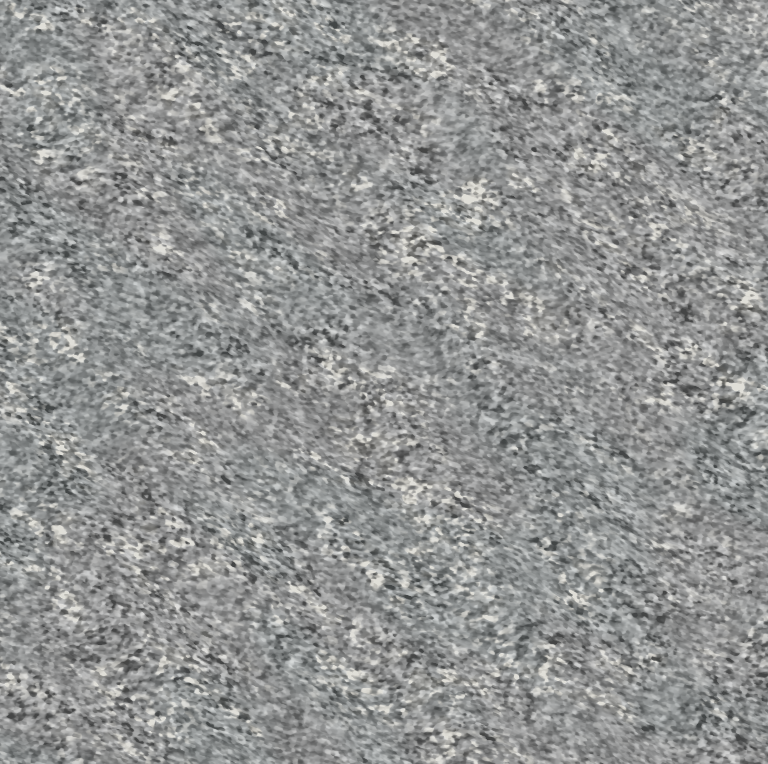
A Shadertoy shader for this texture:

```glsl
// Grey quartzite slab: fine slanted mineral grains with pale and dark flecks in diagonal drifts.

const float BASE_TONE      = 0.576;  // mean brightness of the stone
const float GRAIN_SLANT    = 0.30;   // fall of the grains to the right, radians
const float DRIFT_SLANT    = 0.62;   // fall of the broad drifts, radians
const float FINE_CONTRAST  = 0.24;
const float GRAIN_CONTRAST = 0.21;
const float CLUMP_CONTRAST = 0.09;
const float DRIFT_CONTRAST = 0.05;
const float PALE_STRENGTH  = 0.17;
const float DARK_STRENGTH  = 0.13;

// Cells per canvas height, along and across the slant
const vec2 FINE_CELLS  = vec2(190.0, 285.0);
const vec2 GRAIN_CELLS = vec2(112.0, 200.0);
const vec2 CLUMP_CELLS = vec2(50.0, 88.0);
const vec2 FLECK_CELLS = vec2(82.0, 135.0);
const vec2 PATCH_CELLS = vec2(20.0, 40.0);
const vec2 DRIFT_CELLS = vec2(6.0, 14.0);

const vec3 COOL_TINT = vec3(-0.011, 0.003, 0.004);
const vec3 WARM_TINT = vec3(0.010, 0.004, -0.022);

vec3 hash3(vec2 cell) {
    vec3 q = fract(cell.xyx * vec3(0.1031, 0.1030, 0.0973));
    q += dot(q, q.yxz + 33.33);
    return fract((q.xxy + q.yzz) * q.zyx);
}

// Cellular noise: each jittered cell has a random tone, blended at its borders
float mosaic(vec2 p, float sharpness) {
    vec2 cell = floor(p);
    vec2 local = p - cell;
    float toneSum = 0.0;
    float weightSum = 0.0;
    for (int y = -1; y <= 1; y++) {
        for (int x = -1; x <= 1; x++) {
            vec2 offset = vec2(float(x), float(y));
            vec3 rnd = hash3(cell + offset);
            vec2 toSeed = offset + 0.1 + 0.8 * rnd.xy - local;
            float weight = exp(-sharpness * dot(toSeed, toSeed));
            toneSum += weight * rnd.z;
            weightSum += weight;
        }
    }
    return toneSum / weightSum;
}

// Axes along and across a line that falls to the right
vec2 slanted(vec2 p, float angle) {
    float c = cos(angle);
    float s = sin(angle);
    return vec2(c * p.x - s * p.y, s * p.x + c * p.y);
}

// Layered sines that bend the layers gently
vec2 bend(vec2 p) {
    vec2 wave = sin(p.yx * vec2(17.0, 13.0) + vec2(0.7, 2.1));
    wave += 0.5 * sin(p.yx * vec2(41.0, 37.0) + p * 23.0);
    return p + 0.006 * wave;
}

void mainImage(out vec4 fragColor, in vec2 fragCoord) {
    vec2 uv = bend(fragCoord / iResolution.y);
    vec2 grainPos = slanted(uv, GRAIN_SLANT) + 3.0;
    vec2 driftPos = slanted(uv, DRIFT_SLANT) + 5.0;

    // Broad drifts and the smaller patches within them
    float drift = mosaic(driftPos * DRIFT_CELLS, 3.0);
    float patchTone = mosaic(driftPos * PATCH_CELLS + 19.0, 4.0);
    float zone = 0.35 * drift + 0.65 * patchTone;
    float paleZone = smoothstep(0.40, 0.78, zone);
    float darkZone = smoothstep(0.42, 0.75, mosaic(driftPos * PATCH_CELLS * 0.8 + 71.0, 4.0));

    // Crystal grains at three sizes
    float fine = mosaic(grainPos * FINE_CELLS, 5.0) - 0.5;
    float grain = mosaic(grainPos * GRAIN_CELLS + 37.0, 5.0) - 0.5;
    float clump = mosaic(grainPos * CLUMP_CELLS + 53.0, 4.0) - 0.5;
    float grains = FINE_CONTRAST * fine + GRAIN_CONTRAST * grain + CLUMP_CONTRAST * clump;
    float tone = BASE_TONE + grains * mix(0.95, 1.25, max(paleZone, darkZone));
    tone += DRIFT_CONTRAST * (zone - 0.5);

    // Pale and dark flecks, ragged by the finer grains
    float ragged = 0.5 * (fine + grain);
    float pale = smoothstep(0.58, 1.02, mosaic(grainPos * FLECK_CELLS + 11.0, 6.0) + ragged);
    float dark = smoothstep(0.58, 1.00, mosaic(grainPos * FLECK_CELLS * 1.15 + 97.0, 6.0) - ragged);
    pale *= mix(0.12, 1.0, paleZone);
    dark *= mix(0.3, 1.0, darkZone);
    tone += PALE_STRENGTH * pale - DARK_STRENGTH * dark * (1.0 - pale);

    // Slate cast in the quiet areas, cream in the pale flecks
    float coolness = smoothstep(0.3, 0.7, mosaic(driftPos * DRIFT_CELLS * 1.3 + 29.0, 2.5));
    float warmth = clamp(pale + 0.4 * paleZone * smoothstep(0.45, 0.8, clump + 0.5), 0.0, 1.0);
    vec3 stone = vec3(clamp(tone, 0.27, 0.87));
    stone += mix(COOL_TINT * mix(0.2, 1.0, coolness), WARM_TINT, warmth);

    fragColor = vec4(stone, 1.0);
}
```
